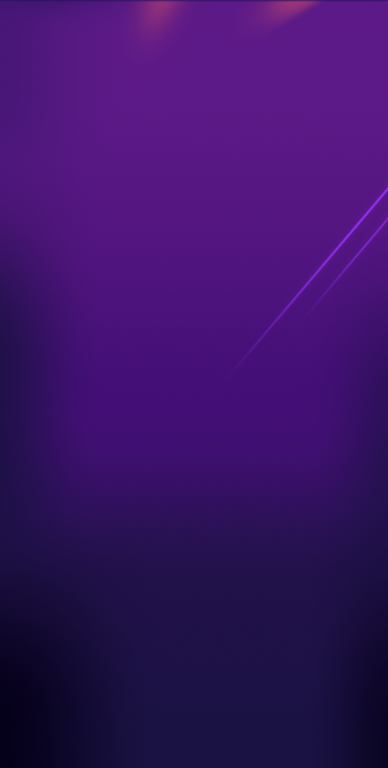
A Shadertoy shader for this background:

```glsl
// A violet stage backdrop fading to navy, with dark flanks, two rosy glows
// along the top and two thin diagonal light streaks. Smooth ramps build the
// backdrop; distances to segments draw the streaks; a fine hash hides banding.

float hash(vec2 p) {
    vec3 q = fract(vec3(p.xyx) * 0.1031);
    q += dot(q, q.yzx + 33.33);
    return fract((q.x + q.y) * q.z);
}

// Vertical ramp: navy, deep indigo, violet, plum
vec3 backdrop(float y) {
    vec3 color = mix(vec3(0.10, 0.07, 0.26), vec3(0.13, 0.07, 0.29), smoothstep(0.0, 0.26, y));
    color = mix(color, vec3(0.265, 0.06, 0.465), smoothstep(0.23, 0.47, y));
    color = mix(color, vec3(0.33, 0.085, 0.505), smoothstep(0.48, 0.73, y));
    return mix(color, vec3(0.36, 0.10, 0.53), smoothstep(0.70, 0.87, y));
}

// Soft bell around a centre, slanted sideways by the height
float glow(vec2 p, vec2 center, vec2 size, float slant) {
    vec2 d = p - center;
    d.x -= d.y * slant;
    d /= size;
    return exp(-dot(d, d));
}

// Streak that brightens from tail to head, with a faint halo
float streak(vec2 p, vec2 tail, vec2 head, float halfWidth) {
    vec2 axis = head - tail;
    float along = clamp(dot(p - tail, axis) / dot(axis, axis), 0.0, 1.0);
    float d = length(p - tail - axis * along);
    float blur = 1.0 / iResolution.y;
    float core = 1.0 - smoothstep(halfWidth - blur * 0.5, halfWidth + blur, d);
    float halo = 0.12 * exp(-d * d / 0.00003);
    return (core + halo) * smoothstep(0.0, 0.85, along);
}

void mainImage(out vec4 fragColor, in vec2 fragCoord) {
    vec2 uv = fragCoord / iResolution.xy;
    vec2 p = vec2(uv.x * 0.504, uv.y);
    vec3 color = backdrop(uv.y);

    // Navy flanks, the left one reaching further in and higher
    float leftBand = smoothstep(0.14, 0.36, uv.y) * (1.0 - smoothstep(0.52, 0.82, uv.y));
    float left = leftBand * (1.0 - smoothstep(-0.06, 0.27, uv.x));
    float rightBand = smoothstep(0.15, 0.32, uv.y) * (1.0 - smoothstep(0.40, 0.72, uv.y));
    float right = rightBand * smoothstep(0.78, 1.06, uv.x);
    color = mix(color, vec3(0.11, 0.065, 0.27), max(left, right * 0.75));

    // Near-black lower corners
    float low = 1.0 - smoothstep(0.06, 0.34, uv.y);
    float corners = max(1.0 - smoothstep(-0.02, 0.42, uv.x), 0.75 * smoothstep(0.78, 1.02, uv.x));
    color = mix(color, vec3(0.02, 0.0, 0.10), low * corners);

    // Dimmer upper left
    float upperLeft = smoothstep(0.68, 0.88, uv.y) * (1.0 - smoothstep(-0.05, 0.32, uv.x));
    color = mix(color, vec3(0.25, 0.085, 0.44), upperLeft * 0.75);
    color = mix(color, vec3(0.20, 0.08, 0.40), 0.6 * glow(p, vec2(0.07, 1.01), vec2(0.09, 0.025), 0.0));

    // Rosy glows; the right one is cut by a slanted edge
    float rose = 0.75 * glow(p, vec2(0.213, 1.01), vec2(0.026, 0.052), 0.3);
    float cut = 1.0 - smoothstep(-0.018, 0.006, p.x - 0.425 - (p.y - 1.0) * 1.6);
    rose += 0.95 * cut * glow(p, vec2(0.395, 1.008), vec2(0.036, 0.032), 1.0);
    color = mix(color, vec3(0.66, 0.23, 0.46), min(rose, 1.0));

    // Diagonal light streaks
    float light = streak(p, vec2(0.270, 0.478), vec2(0.508, 0.759), 0.0012);
    light += 0.7 * streak(p, vec2(0.380, 0.568), vec2(0.508, 0.720), 0.0010);
    color = mix(color, vec3(0.56, 0.17, 0.92), min(light * 0.9, 1.0));

    // Dark hairline on the top border, then dither
    color = mix(color, vec3(0.16, 0.07, 0.36), 0.6 * smoothstep(0.997, 0.9995, uv.y));
    color += (hash(fragCoord) - 0.5) / 255.0;
    fragColor = vec4(color, 1.0);
}
```
